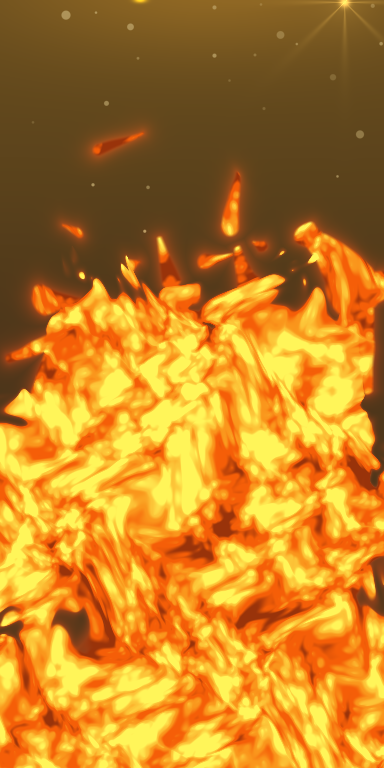
Write a Shadertoy shader that draws this background.

```glsl
// Draws a roaring wall of fire below a dusky golden sky with drifting sparks.

vec2 hash2(vec2 p) {
    return fract(sin(vec2(dot(p, vec2(127.1, 311.7)), dot(p, vec2(269.5, 183.3)))) * 43758.5);
}

// Softened cellular noise, centred near zero and high at cell centres
float lobes(vec2 p) {
    vec2 id = floor(p);
    float sum = 0.0;
    for (int j = -1; j <= 1; j++)
    for (int i = -1; i <= 1; i++) {
        vec2 c = id + vec2(i, j);
        sum += exp(-14.0 * length(c + hash2(c) - p));
    }
    return 0.38 + log(sum) / 14.0;
}

// Layered sines that curl the plane into flame-like folds
vec2 curl(vec2 p) {
    float f = 11.0;
    for (int i = 0; i < 5; i++) {
        vec2 q = vec2(0.6 * p.x + 0.8 * p.y, 0.8 * p.x - 0.6 * p.y);
        p += 0.4 / f * sin(f * q + float(i) * vec2(2.1, 1.3));
        f *= 1.7;
    }
    return p;
}

// Tapered tongue from a to b, positive inside
float lick(vec2 p, vec2 a, vec2 b, float r) {
    float t = clamp(dot(p - a, b - a) / dot(b - a, b - a), 0.0, 1.0);
    return r * (1.0 - 0.75 * t) - length(p - mix(a, b, t));
}

float blob(vec2 p, vec2 centre, vec2 size) {
    vec2 d = (p - centre) / size;
    return exp(-dot(d, d));
}

vec3 fireColor(float heat) {
    vec3 c = mix(vec3(0.60, 0.20, 0.04), vec3(0.96, 0.37, 0.03), smoothstep(-0.1, 0.15, heat));
    c = mix(c, vec3(0.98, 0.59, 0.11), smoothstep(0.22, 0.42, heat));
    c = mix(c, vec3(0.99, 0.77, 0.22), smoothstep(0.42, 0.58, heat));
    return mix(c, vec3(1.0, 0.96, 0.35), smoothstep(0.58, 0.74, heat));
}

vec3 sky(vec2 p) {
    vec3 c = mix(vec3(0.30, 0.21, 0.10), vec3(0.38, 0.28, 0.11), smoothstep(1.0, 1.85, p.y));
    c += vec3(0.19, 0.13, 0.03) * blob(p, vec2(0.55, 2.05), vec2(0.6, 0.2));

    // Floating dust
    for (int i = 0; i < 24; i++) {
        vec2 h = hash2(vec2(i, 7)), k = hash2(vec2(i, 19));
        float r = mix(0.003, 0.012, k.x * k.x);
        float d = length(p - vec2(h.x, 1.3 + 0.7 * sqrt(h.y)));
        c = mix(c, vec3(0.78, 0.69, 0.46), (0.2 + 0.6 * k.y) * smoothstep(r + 0.002, r - 0.002, d));
    }

    // Starburst in the corner and a bright fleck at the top
    vec2 s = p - vec2(0.898, 1.994);
    float d = length(s);
    float rays = pow(abs(cos(4.0 * atan(s.y, s.x))), 30.0);
    c += vec3(0.6, 0.5, 0.25) * (0.4 * rays * exp(-d * 13.0) + exp(-d * d * 6000.0) + 0.2 * exp(-d * 25.0));
    return c + vec3(0.6, 0.5, 0.0) * blob(p, vec2(0.365, 2.0), vec2(0.016, 0.007));
}

void mainImage(out vec4 fragColor, in vec2 fragCoord) {
    vec2 p = fragCoord / iResolution.xy * vec2(1.0, 2.0);
    vec2 w = curl(p);
    vec2 s = mix(p, w, 0.25);
    float big = lobes(w * vec2(8.5, 7.5));
    float small = lobes(w * vec2(19.0, 16.0) + 3.7);
    float fine = lobes(mix(p, w, 0.8) * vec2(42.0, 36.0) + 8.1);

    // Main body with a ragged crown
    float crown = 0.92 + 0.28 * smoothstep(0.05, 0.16, s.x) + 0.06 * sin(3.14 * s.x)
                - 0.33 * smoothstep(0.91, 0.98, s.x);
    float body = crown - s.y + 0.22 * big + 0.16 * small;

    // Dark gaps near both sides
    float gap = min(length((s - vec2(0.01, 0.35)) * vec2(1.0, 0.8)) - 0.03,
                    length((s - vec2(0.2, 0.38)) * vec2(0.8, 1.0)) - 0.035);
    gap = min(gap, length(s - vec2(1.0, 0.46)) - 0.045);
    body = min(body, gap + 0.1 * small);

    // Right wing
    body = max(body, lick(s, vec2(0.91, 1.26), vec2(0.79, 1.38), 0.075));
    body = max(body, lick(s, vec2(0.79, 1.38), vec2(0.88, 1.31), 0.034));
    body = max(body, lick(s, vec2(0.90, 1.25), vec2(1.05, 1.28), 0.065));
    body = max(body, lick(s, vec2(0.92, 1.22), vec2(0.96, 0.99), 0.045));

    // Left tongues
    body = max(body, lick(s, vec2(0.28, 1.17), vec2(0.02, 1.07), 0.045));
    body = max(body, lick(s, vec2(0.11, 1.22), vec2(0.20, 1.22), 0.036));
    body = max(body, lick(s, vec2(0.11, 0.95), vec2(0.13, 1.10), 0.04));

    // Rising wisps and loose embers
    body = max(body, lick(s, vec2(0.59, 1.42), vec2(0.61, 1.55), 0.024));
    body = max(body, lick(s, vec2(0.65, 1.25), vec2(0.61, 1.36), 0.028));
    body = max(body, lick(s, vec2(0.46, 1.28), vec2(0.42, 1.38), 0.022));
    body = max(body, lick(s, vec2(0.25, 1.60), vec2(0.36, 1.645), 0.014));
    body = max(body, lick(s, vec2(0.21, 1.395), vec2(0.17, 1.405), 0.013));
    body = max(body, lick(s, vec2(0.36, 1.31), vec2(0.38, 1.32), 0.015));
    body = max(body, lick(s, vec2(0.67, 1.36), vec2(0.65, 1.37), 0.015));
    body = max(body, lick(s, vec2(0.54, 1.33), vec2(0.60, 1.34), 0.022));

    // Heat from lobes, bright ribbons, hot zones and a cooler rim
    float ribbon = pow(1.0 - abs(sin(17.0 * w.x + 8.0 * w.y + 2.0 * sin(11.0 * w.y))), 3.0);
    float heat = 0.42 + 0.75 * big + 0.75 * small + 0.4 * fine + 0.2 * ribbon;
    heat += 0.28 * blob(p, vec2(0.53, 0.92), vec2(0.42, 0.24));
    heat += 0.12 * blob(p, vec2(0.38, 0.74), vec2(0.2, 0.12));
    heat += 0.24 * blob(p, vec2(0.07, 0.48), vec2(0.12, 0.2));
    heat += 0.16 * blob(p, vec2(0.45, 0.1), vec2(0.5, 0.2));
    heat -= 0.1 * blob(p, vec2(0.35, 0.53), vec2(0.18, 0.1));
    heat -= 0.1 * blob(p, vec2(0.15, 0.36), vec2(0.2, 0.08));
    heat -= 0.12 * blob(p, vec2(0.45, 1.23), vec2(0.5, 0.08));
    heat -= 0.22 * exp(-max(body, 0.0) * 70.0);

    vec3 color = sky(p) + vec3(0.3, 0.05, 0.0) * exp(min(body, 0.0) * 60.0);
    color = mix(color, fireColor(heat), smoothstep(-0.004, 0.006, body));
    fragColor = vec4(clamp(color, 0.0, 1.0), 1.0);
}
```
